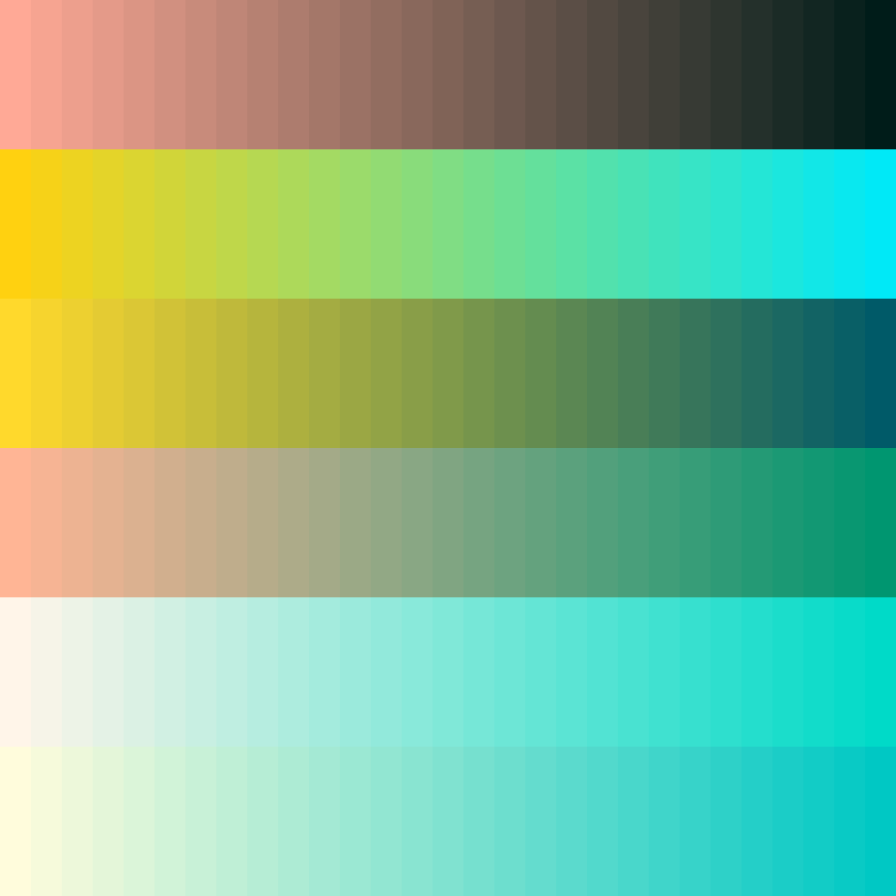
This background is drawn by a WebGL 2 fragment shader. Its source:

```glsl
#version 300 es
precision highp float;
// Six stacked horizontal bands, each a colour ramp cut into 29 flat steps.
// Every band blends its own left colour into its own right colour; both the
// steps and the bands use the same box-filtered staircase for smooth edges.

uniform vec2 u_resolution;
out vec4 fragColor;

const float COLUMNS = 29.0;
const int ROWS = 6;

// Band end colours, listed from bottom to top
const vec3 LEFT[ROWS] = vec3[ROWS](
    vec3(1.0, 0.988, 0.863), vec3(1.0, 0.961, 0.914), vec3(1.0, 0.710, 0.584),
    vec3(1.0, 0.851, 0.173), vec3(1.0, 0.820, 0.063), vec3(1.0, 0.663, 0.588));
const vec3 RIGHT[ROWS] = vec3[ROWS](
    vec3(0.0, 0.784, 0.769), vec3(0.0, 0.855, 0.784), vec3(0.0, 0.588, 0.439),
    vec3(0.0, 0.353, 0.408), vec3(0.0, 0.914, 0.969), vec3(0.0, 0.110, 0.098));

// Staircase floor(x) whose jumps are spread over the given width
float softFloor(float x, float width) {
    float nearest = floor(x + 0.5);
    return nearest - 1.0 + clamp((x - nearest) / width + 0.5, 0.0, 1.0);
}

// Colour of one band at ramp position t
vec3 bandColor(int row, float t) {
    return mix(LEFT[row], RIGHT[row], t);
}

void main() {
    vec2 uv = gl_FragCoord.xy / u_resolution;
    vec2 cells = vec2(COLUMNS, float(ROWS));
    vec2 pixel = cells / u_resolution;

    // Stepped ramp position and softened band index
    float column = softFloor(uv.x * cells.x, pixel.x);
    float t = clamp(column / (COLUMNS - 1.0), 0.0, 1.0);
    float level = clamp(softFloor(uv.y * cells.y, pixel.y), 0.0, cells.y - 1.0);

    // Blend neighbouring bands only across their shared edge
    int lower = int(floor(level));
    int upper = min(lower + 1, ROWS - 1);
    vec3 color = mix(bandColor(lower, t), bandColor(upper, t), fract(level));
    fragColor = vec4(color, 1.0);
}
```
